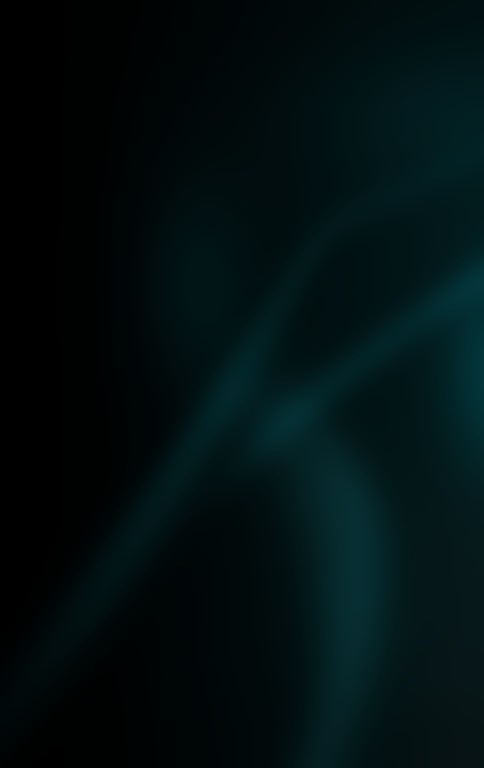
This background is drawn by a Shadertoy shader. Its source:

```glsl
#define ASPECT 0.63
#define BASE_LIGHT 0.100
#define UPPER_RIBBON 0.088
#define LOWER_RIBBON 0.068
#define COLUMN_LIGHT 0.118
#define EDGE_GLOW 0.135
#define HAZE_LIGHT 0.060
#define TEAL vec3(0.06, 0.94, 1.03)
#define WARMTH vec3(0.022, 0.004, 0.002)

float bell(float d) {
    return exp(-d * d);
}

float softEllipse(vec2 p, vec2 center, vec2 radius) {
    vec2 q = (p - center) / radius;
    return exp(-dot(q, q));
}

float smoothMin(float a, float b, float k) {
    float h = clamp(0.5 + 0.5 * (b - a) / k, 0.0, 1.0);
    return mix(b, a, h) - k * h * (1.0 - h);
}

// Height of the long ribbon, which bends over toward the right
float upperCurve(float x) {
    float climb = 0.056 + x * (1.25 + 0.7 * x);
    float shoulder = 0.746 + 0.48 * (x - 0.508);
    return smoothMin(climb, shoulder, 0.05);
}

float lowerCurve(float x) {
    float d = x - 0.26;
    return 0.349 + d * (0.95 - 0.45 * d);
}

float upperRibbon(vec2 p) {
    float e = 0.005;
    float slope = (upperCurve(p.x + e) - upperCurve(p.x - e)) / (2.0 * e);
    float d = (p.y - upperCurve(p.x)) / sqrt(1.0 + slope * slope);
    float width = mix(0.038, 0.024, smoothstep(0.2, 0.65, p.y));
    return bell(d / width) * bell((p.y - 0.38) / 0.32);
}

float lowerRibbon(vec2 p) {
    float slope = 0.95 - 0.9 * (p.x - 0.26);
    float d = (p.y - lowerCurve(p.x)) / sqrt(1.0 + slope * slope);
    return bell(d / 0.026) * smoothstep(0.22, 0.40, p.x);
}

// Curved column, with a wider fade on its left side
float column(vec2 p) {
    float h = p.y - 0.27;
    float center = 0.465 - (h > 0.0 ? 2.0 : 0.7) * h * h;
    float d = p.x - center;
    float leftWidth = mix(0.04, 0.08, smoothstep(0.05, 0.4, p.y));
    float width = d < 0.0 ? leftWidth : 0.048;
    float fade = mix(0.62, 1.0, smoothstep(0.0, 0.24, p.y));
    return bell(d / width) * fade * (1.0 - smoothstep(0.33, 0.54, p.y));
}

void mainImage(out vec4 fragColor, in vec2 fragCoord) {
    vec2 p = fragCoord / iResolution.xy * vec2(ASPECT, 1.0);

    // Ambient light, rising from left to right
    float light = BASE_LIGHT * smoothstep(0.02, 0.70, p.x);
    light *= 1.0 - 0.35 * smoothstep(0.82, 1.0, p.y);
    light *= 0.8 + 0.2 * smoothstep(0.0, 0.2, p.y);

    // Broad pools of haze
    light += HAZE_LIGHT * softEllipse(p, vec2(0.255, 0.63), vec2(0.075, 0.14));
    light += 0.045 * softEllipse(p, vec2(0.352, 0.475), vec2(0.07, 0.07));
    light += 0.035 * softEllipse(p, vec2(0.60, 0.85), vec2(0.17, 0.10));
    light += EDGE_GLOW * softEllipse(p, vec2(0.645, 0.52), vec2(0.065, 0.13));

    // Ribbons and column
    light += UPPER_RIBBON * upperRibbon(p);
    light += LOWER_RIBBON * lowerRibbon(p);
    float columnShape = column(p);
    light += COLUMN_LIGHT * columnShape;

    // Greyer tint in the lower right
    float warm = smoothstep(0.42, 0.62, p.x) * (1.0 - smoothstep(0.2, 0.5, p.y));
    vec3 color = TEAL * light + WARMTH * max(warm, columnShape * 0.8);
    fragColor = vec4(color, 1.0);
}
```
